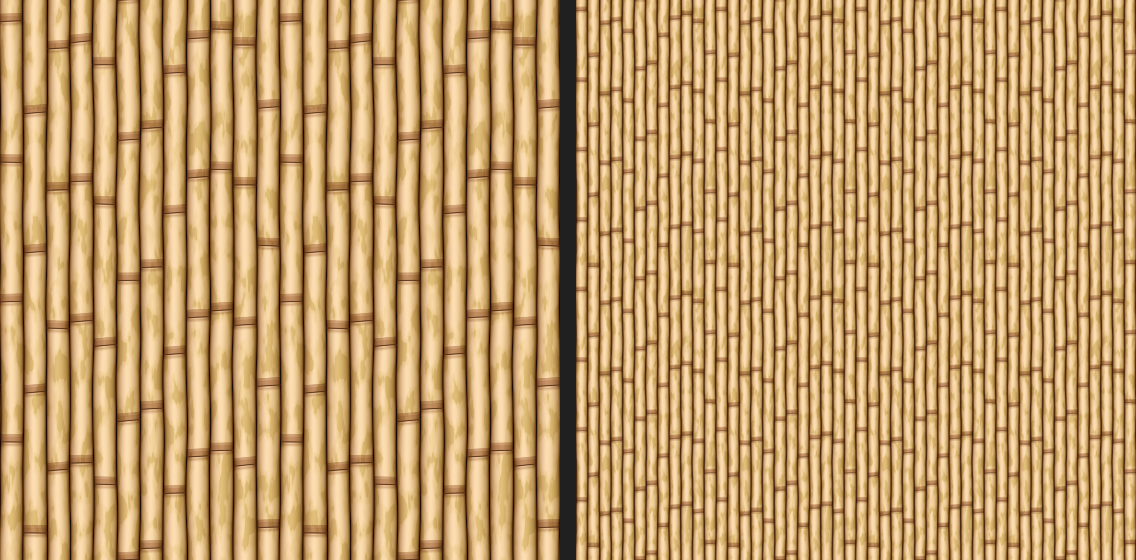
Left: one tile. Right: repeated 2 by 2.
Give the GLSL for this texture, as a WebGL 2 fragment shader.

```glsl
#version 300 es
precision highp float;
// A wall of upright bamboo canes: 24 across, each with four joints per height.
// Cane shading comes from the distance to the cane axis; wrapped gradient
// noise bends the canes and stains them with ragged golden blotches.

uniform vec2 u_resolution;
out vec4 fragColor;

// Joint heights of twelve neighbouring canes, as fractions of a segment.
const float JOINT_PHASE[12] = float[12](
    0.86, 0.21, 0.66, 0.71, 0.55, 0.015, 0.10, 0.49, 0.745, 0.80, 0.69, 0.25);

float hash(vec2 p) {
    return fract(sin(dot(p, vec2(127.1, 311.7))) * 4375.85);
}

// Dot product of the wrapped lattice gradient with the offset from its corner.
float cornerSlope(vec2 cell, vec2 offset, vec2 period) {
    float angle = 6.2832 * hash(mod(cell, period));
    return dot(vec2(cos(angle), sin(angle)), offset);
}

// Gradient noise that repeats after a whole number of cells.
float noise(vec2 p, vec2 period) {
    vec2 i = floor(p), f = p - i;
    vec2 u = f * f * f * (f * (f * 6.0 - 15.0) + 10.0);
    vec2 e = vec2(1.0, 0.0);
    float bottom = mix(cornerSlope(i, f, period),
                       cornerSlope(i + e, f - e, period), u.x);
    float top = mix(cornerSlope(i + e.yx, f - e.yx, period),
                    cornerSlope(i + 1.0, f - 1.0, period), u.x);
    return mix(bottom, top, u.y);
}

// Warm ramp from dark brown through tan to cream.
vec3 caneColor(float light) {
    return vec3(1.0, 0.885, 0.71) * pow(vec3(light), vec3(1.0, 1.4, 2.1));
}

void main() {
    vec2 uv = gl_FragCoord.xy / u_resolution;
    float pixel = 24.0 / u_resolution.y; // in cane widths

    // Slightly bent canes
    float x = uv.x * 24.0;
    x += 0.1 * noise(vec2(x * 0.5 + 0.3, uv.y * 7.0), vec2(6.0, 7.0));
    float cane = mod(floor(x), 12.0);
    float across = fract(x);

    // Round shading, with the highlight left of the middle and a crisp gap
    float side = across - 0.45;
    float d = abs(side) / (side < 0.0 ? 0.45 : 0.55);
    float light = max(0.99 - 0.39 * pow(d, 1.8) - 0.5 * pow(d, 12.0), 0.1);
    vec3 color = caneColor(light);
    color *= mix(vec3(1.0, 0.98, 1.04), vec3(1.0, 1.01, 0.95), across);

    // Blotches: broad stains with streaky edges, denser towards the sides
    float y = uv.y + hash(vec2(cane, 3.0));
    float stain = noise(vec2(x * 2.0 + 0.4, y * 18.0), vec2(24.0, 18.0))
        + 0.4 * noise(vec2(x * 5.0, y * 36.0), vec2(60.0, 36.0))
        + 0.2 * noise(vec2(x * 10.0, y * 60.0), vec2(120.0, 60.0));
    stain += 0.3 * d - 0.15;
    color *= mix(vec3(1.0), vec3(0.97, 0.96, 0.89), smoothstep(-0.2, 0.05, stain));
    color *= mix(vec3(1.0), vec3(0.92, 0.9, 0.78), smoothstep(0.08, 0.23, stain));

    // Height above the nearest joint, in cane widths
    float segment = uv.y * 4.0 - JOINT_PHASE[int(cane)];
    float joint = floor(segment + 0.5);
    vec2 id = vec2(cane, mod(joint, 4.0));
    float h = (segment - joint) * 6.0 + 0.07 + 0.1 * (hash(id + 7.0) - 0.5);
    h -= side * (0.14 * hash(id + 19.0) - 0.04);

    // Brown collar, paler in its top strip and fading out below
    float collar = smoothstep(0.36, 0.32, h) * smoothstep(-0.26, -0.02, h);
    collar *= mix(1.0, 0.75, smoothstep(0.2, 0.25, h));
    color *= mix(vec3(1.0), vec3(0.78, 0.66, 0.58), collar);

    // Bright lip under a thin dark groove
    float lip = 1.0 - smoothstep(0.01, 0.02 + pixel, abs(h + 0.06));
    color = mix(color, caneColor(light), 0.6 * lip * (1.0 - d * d));
    float groove = 1.0 - smoothstep(0.0, 0.015 + 0.7 * pixel, abs(h));
    color = mix(color, vec3(0.3, 0.16, 0.07), 0.8 * groove);

    fragColor = vec4(color, 1.0);
}
```
